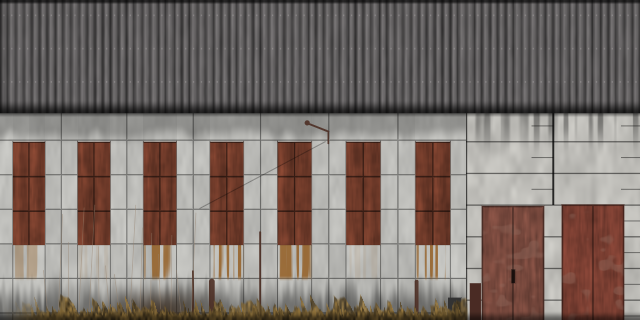
Write a WebGL 1 fragment shader that draws this texture.

```glsl
precision highp float;
// Weathered warehouse front: ribbed roof, pale panels with rusty shutters,
// an annex with two red doors, and dry grass. Masks are tinted by value
// noise; x runs 0..2 and y runs 0..1.
uniform vec2 u_resolution;

float hash(vec2 p) {
  vec3 q = fract(p.xyx * .1031);
  q += dot(q, q.yzx + 33.33);
  return fract((q.x + q.y) * q.z);
}
float noise(vec2 p) {
  vec2 i = floor(p), f = fract(p), e = vec2(1, 0);
  f *= f * (3. - 2. * f);
  return mix(mix(hash(i), hash(i + e), f.x), mix(hash(i + e.yx), hash(i + 1.), f.x), f.y);
}
float fbm(vec2 p) { return .6 * noise(p) + .4 * noise(p * 2.3 + 7.); }
float fall(float a, float b, float x) { return 1. - smoothstep(a, b, x); }
float line(float d, float w, float px) { return clamp((w - abs(d)) / px + .5, 0., 1.); }
float box(vec2 p, vec2 lo, vec2 hi, float px) {
  vec2 d = max(lo - p, p - hi);
  return clamp(.5 - max(d.x, d.y) / px, 0., 1.);
}
float stroke(vec2 p, vec2 a, vec2 b, float w, float px) {
  vec2 d = b - a;
  return line(length(p - a - d * clamp(dot(p - a, d) / dot(d, d), 0., 1.)), w, px);
}
// Signed distance to the nearest of evenly spaced lines.
float repeatDist(float v, float start, float gap) {
  return (fract((v - start) / gap + .5) - .5) * gap;
}

vec3 roof(vec2 p, float px) {
  float f = fract(p.x * 40.5), id = floor(p.x * 40.5);
  float groove = fall(0., .28 + .12 * p.y, min(f, 1. - f));
  float v = .395 - groove * (.1 + .1 * hash(vec2(id, 3)));
  v += .05 * fall(0., .22, abs(f - .42)) + .06 * (fbm(p * vec2(60, 14)) - .5);
  float rivet = line(repeatDist(p.y, .744, .104), .0025, px) * line((f - .5) / 40.5, .002, px);
  v += .1 * rivet;
  v *= mix(.3, 1., smoothstep(.646, .69, p.y)) * mix(.75, 1., smoothstep(0., .025, p.x));
  return v * (1. - .65 * smoothstep(.985, .996, p.y)) * vec3(1.01, .985, .99);
}

vec3 rust(vec2 p, vec3 tint) {
  return tint * (.72 + .35 * fbm(p * vec2(90, 12)) + .22 * fbm(p * 28.));
}

// Whole values of bay lie at shutter centres.
vec3 mainWall(vec2 p, float bay, float px) {
  float id = floor(bay + .5), side = bay - id, a = abs(side), x = side * .21;
  float row = repeatDist(p.y, .13, .108);
  float tone = .94 + .07 * hash(floor(vec2(bay * 4., (p.y - .13) / .108)) + 5.);
  vec3 col = vec3(.76, .76, .745) * tone * (.93 + .13 * fbm(p * vec2(40, 14)));
  float seams = max(line(row, .0018, px), line((a - .5) * .21, .0018, px));
  seams = max(seams, line((a - .25) * .21, .0015, px) * step(p.y, .562));
  col *= 1. - .42 * seams;
  // Stains below the sills.
  float amount = clamp(abs(mod(id, 4.) - 1.), .12, 1.) * mix(.4, 1., step(.5, id));
  float drip = smoothstep(.42, .72, noise(p * vec2(115, 5))) * fall(.2, .27, a);
  drip *= smoothstep(.12, .14, p.y) * step(p.y, .235);
  col = mix(col, vec3(.58, .37, .14), .85 * drip * amount);
  // Folded shutters in three rows.
  vec3 red = rust(p, vec3(.43, .225, .16)) * (1. + .08 * sin(side * 25.));
  red *= 1. - .5 * max(line(x, .002, px), line(row + .006, .0025, px));
  col = mix(col, red, box(vec2(x, p.y), vec2(-.052, .234), vec2(.052, .557), px));
  // Eave shadow and rising damp.
  col *= 1. - .24 * smoothstep(.565, .615, p.y + .025 * noise(vec2(p.x * 30., 1)));
  return col * (1. - .42 * fall(.06, .17, p.y + .07 * noise(p * vec2(90, 6))));
}

vec3 door(vec3 wall, vec2 p, vec2 centre, vec3 tint, float px) {
  vec2 q = p - centre, h = vec2(.098, .4);
  vec3 col = rust(p, tint);
  col = mix(col, vec3(.56, .4, .35), .45 * smoothstep(.6, .75, fbm(p * vec2(18, 24))));
  float edge = min(h.x - abs(q.x), h.y - q.y);
  col *= 1. - .4 * max(line(edge, .005, px), line(q.x, .0025, px));
  return mix(wall, col, box(q, -h, h, px));
}

vec3 annex(vec2 p, float px) {
  vec3 col = vec3(.78, .775, .755) * (.86 + .2 * fbm(p * vec2(26, 13)));
  float streak = smoothstep(.4, .8, noise(p * vec2(65, 5)));
  col *= 1. - .36 * streak * smoothstep(.5, .64, p.y);
  float narrow = max(box(p, vec2(1.661, .36), vec2(1.729, .646), px), step(1.94, p.x));
  float seams = max(line(repeatDist(p.y, .062, .099), .002, px),
                    narrow * line(repeatDist(p.y, .062, .0495), .0014, px));
  col *= 1. - .5 * seams;
  col *= 1. - .8 * line(p.x - 1.729, .003, px) * step(.36, p.y);
  col *= 1. - .65 * line(p.x - 1.457, .003, px);
  // Doors, latch and side box.
  col = door(col, p, vec2(1.603, -.043), vec3(.47, .285, .24), px);
  col = door(col, p, vec2(1.853, -.039), vec3(.48, .245, .195), px);
  col *= 1. - .7 * box(p, vec2(1.598, .115), vec2(1.61, .158), px);
  return mix(col, vec3(.29, .17, .14), box(p, vec2(1.468, 0), vec2(1.503, .115), px));
}

vec3 ground(vec3 col, vec2 p, float px) {
  float b = (p.x - .5) / .11, span = smoothstep(0., .2, p.x) * fall(1.45, 1.465, p.x);
  col = mix(col, vec3(.22, .16, .11), .75 * exp(-b * b) * fall(.02, .12, p.y));
  // Bare saplings, then rows of grass.
  for (int i = 0; i < 15; i++) {
    float x = .15 + .032 * float(i), r = hash(vec2(i, 8));
    vec2 top = vec2(x + .04 * (r - .5), .12 + .25 * r);
    col = mix(col, vec3(.59, .51, .43), .5 * stroke(p, vec2(x, .02), top, .001, px));
  }
  for (int i = 0; i < 3; i++) {
    float k = float(i), n = noise(vec2(p.x * (95. + 35. * k) + p.y * 25., k * 9.));
    float h = (.012 + .055 * n * n) * (1.15 - .25 * k);
    vec3 blade = mix(vec3(.2, .16, .09), vec3(.66, .52, .26), noise(p * vec2(140, 60) + k));
    col = mix(col, blade, .8 * fall(h - .004, h + .008, p.y) * span);
  }
  return col * mix(.5, 1., smoothstep(0., .03, p.y));
}

void main() {
  float px = 1. / u_resolution.y;
  vec2 p = gl_FragCoord.xy / u_resolution * vec2(2, 1), elbow = vec2(1.026, .589);
  // Bays widen toward the right.
  float bay = (sqrt(.04072 + .00572 * (p.x - .0898)) - .2018) / .00286;
  vec3 col = p.x < 1.456 ? mainWall(p, bay, px) : annex(p, px);
  // Cable shadow, lamp bracket and posts.
  col *= 1. - .3 * stroke(p, vec2(1.016, .557), vec2(.625, .349), .0016, px);
  float iron = stroke(p, vec2(.96, .615), elbow, .003, px);
  iron = max(iron, stroke(p, elbow, vec2(1.026, .552), .0025, px));
  iron = max(iron, line(length(p - vec2(.96, .616)), .008, px));
  iron = max(iron, stroke(p, vec2(.662, 0), vec2(.662, .12), .009, px));
  iron = max(iron, stroke(p, vec2(1.302, 0), vec2(1.302, .12), .006, px));
  iron = max(iron, stroke(p, vec2(.813, 0), vec2(.813, .274), .003, px));
  iron = max(iron, stroke(p, vec2(.603, 0), vec2(.603, .152), .003, px));
  col = mix(col, vec3(.3, .18, .14), .9 * iron);
  col = mix(col, vec3(.2), box(p, vec2(1.4, .015), vec2(1.442, .07), px));
  col = ground(col, p, px) * (1. - .4 * smoothstep(.632, .646, p.y));
  col = mix(col, roof(p, px), line(p.y - 1., .354, px));
  gl_FragColor = vec4(col, 1);
}
```
